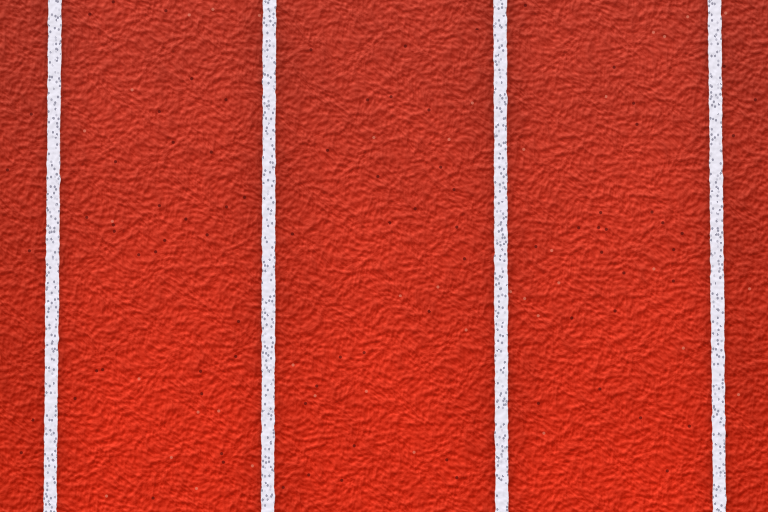
Reproduce this texture procedurally as a Shadertoy shader.

```glsl
vec2 hash2(vec2 p) {
    vec3 q = fract(p.xyx * vec3(0.1031, 0.1030, 0.0973));
    q += dot(q, q.yzx + 33.33);
    return fract((q.xx + q.yz) * q.zy);
}

// Cellular noise: x = distance to the nearest point, y = random value of its cell
vec2 cellular(vec2 p) {
    vec2 cell = floor(p), nearest = vec2(9.0, 0.0);
    for (int j = -1; j <= 1; j++)
    for (int i = -1; i <= 1; i++) {
        vec2 id = cell + vec2(i, j);
        float d = length(id + hash2(id + 17.0) - p);
        if (d < nearest.x) nearest = vec2(d, hash2(id + 91.0).x);
    }
    return nearest;
}

// Lumpy rubber crumbs, slightly wider than tall
float crumbHeight(vec2 p) {
    p += 0.0025 * sin(p.yx * vec2(91.0, 73.0) + 2.0 * sin(p * 47.0));
    return -0.6 * cellular(p * vec2(62.0, 85.0)).x
           - 0.55 * cellular(p * vec2(125.0, 165.0) + 40.0).x
           - 0.25 * cellular(p * vec2(230.0, 270.0) + 80.0).x;
}

// Signed distance to the closest of four lane lines, spreading toward the bottom
float lineOffset(vec2 p, float height) {
    float closest = 9.0;
    for (int i = 0; i < 4; i++) {
        float k = float(i) - 1.5;
        float center = 0.501 + k * (0.302 - 0.007 * k * k) * (1.015 - 0.015 * height);
        float d = p.x - center;
        if (abs(d) < abs(closest)) closest = d;
    }
    return closest;
}

void mainImage(out vec4 fragColor, in vec2 fragCoord) {
    vec2 p = fragCoord / iResolution.x;
    float height = fragCoord.y / iResolution.y;
    float pixel = 1.0 / iResolution.x;

    // Relief lit from above
    vec2 lightStep = vec2(-0.0007, 0.0018);
    float relief = crumbHeight(p - lightStep) - crumbHeight(p + lightStep);
    float crumb = crumbHeight(p) + 0.62;

    // Rubber: vivid at the bottom, duller at the top
    vec3 rubber = mix(vec3(0.79, 0.175, 0.095), vec3(0.69, 0.215, 0.155), smoothstep(0.0, 1.0, height));
    float d = lineOffset(p, height);
    float blotch = sin(p.x * 19.0 + 2.0 * sin(p.y * 11.0)) * sin(p.y * 23.0 + 2.0 * sin(p.x * 13.0));
    float shade = 1.03 + 0.025 * blotch - 0.15 * exp(-abs(d) * 32.0);
    shade -= 0.08 * smoothstep(0.42, 0.5, abs(p.x - 0.5));
    rubber *= shade * (1.0 - 0.38 * relief + 0.12 * crumb);
    rubber += vec3(0.02, 0.06, 0.06) * clamp(-relief * 2.0, -0.6, 1.0);

    // Sparse dark holes and pale grit
    vec2 speck = cellular(p * 75.0 + 150.0);
    float spot = 1.0 - smoothstep(0.08, 0.22, speck.x);
    rubber = mix(rubber, vec3(0.30, 0.06, 0.05), 0.65 * spot * step(0.975, speck.y));
    rubber = mix(rubber, vec3(0.88, 0.55, 0.46), 0.6 * spot * step(speck.y, 0.012));

    // Painted line with a rough edge and worn grey pits
    vec2 pit = cellular(p * vec2(230.0, 190.0) + 300.0);
    float pitMask = (1.0 - smoothstep(0.15, 0.5, pit.x)) * smoothstep(0.5, 0.8, pit.y);
    vec3 paint = vec3(0.92, 0.905, 0.95) * (1.0 - 0.10 * relief);
    paint = mix(paint, vec3(0.50, 0.49, 0.56), 0.75 * pitMask);
    float edge = abs(d) - 0.0088 + 0.0012 * crumb + 0.0004 * sin(p.y * 130.0 + 3.0 * sin(p.y * 57.0));
    float coverage = 1.0 - smoothstep(-0.8 * pixel, 0.8 * pixel, edge);

    // Thin shadow beside the paint
    rubber *= 1.0 - 0.18 * exp(-max(edge, 0.0) * 350.0);
    fragColor = vec4(clamp(mix(rubber, paint, coverage), 0.0, 1.0), 1.0);
}
```
